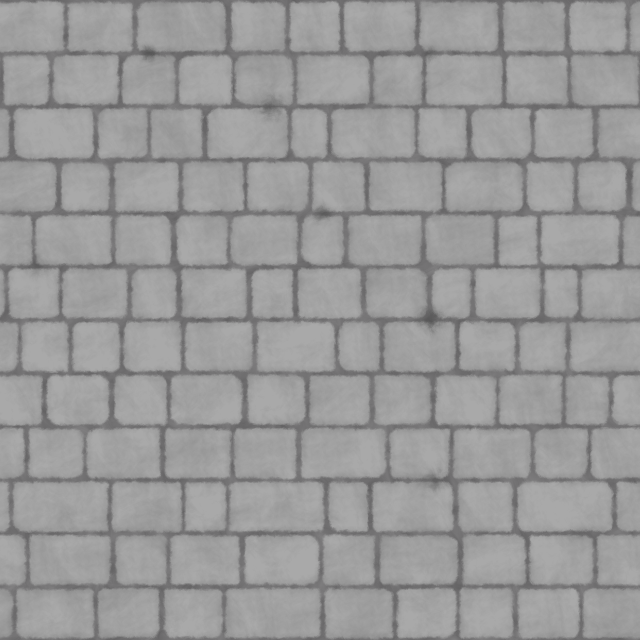
A three.js fragment shader for this texture:

```glsl
// Worn grey stone block wall: twelve courses of uneven, soft-cornered blocks with dark joints.
#define ROWS 12.0
#define WIDTH_JITTER 0.5
#define JOINT 0.0029
#define SOFT 0.0028
#define EDGE_WEAR 0.0021
#define CLOUD 0.042
#define GRAIN 0.016
#define STAIN_COLUMNS 6.0
#define STONE vec3(0.638, 0.638, 0.638)
#define MORTAR vec3(0.445, 0.441, 0.445)
#define STAIN vec3(0.30, 0.30, 0.30)

varying vec2 vUv;

float hash(vec2 p) {
  return fract(sin(dot(p, vec2(127.1, 311.7))) * 4375.85);
}

// Layered, rotated and warped sines, roughly -1 to 1
float waves(vec2 p) {
  float sum = 0.0;
  float amp = 0.5;
  for (int i = 0; i < 5; i++) {
    p = mat2(0.8, 0.6, -0.6, 0.8) * p + 0.7 * sin(p.yx * 0.9 + 1.3);
    sum += amp * sin(p.x) * sin(p.y);
    p = p * 1.8 + 2.7;
    amp *= 0.62;
  }
  return sum;
}

// Nine to eleven blocks in a course
float blockCount(float row) {
  return 9.0 + step(4.0, row) - step(11.0, row) + (row == 6.0 ? 1.0 : 0.0);
}

float jointX(float i, float row, float count) {
  return i + WIDTH_JITTER * hash(vec2(mod(i, count), row + 3.0));
}

// Signed distance to a block with its own gap on each side and radius at each corner
float blockDistance(vec2 p, vec2 halfSize, vec2 id) {
  vec2 side = sign(p);
  vec2 gap = vec2(hash(id + vec2(side.x * 0.31, 5.0)), hash(id + vec2(7.0, side.y * 0.37)));
  float worn = hash(id + side * vec2(0.23, 0.41) + 11.0);
  float radius = mix(0.005, 0.019, worn * worn);
  vec2 q = abs(p) - halfSize + JOINT + gap * gap * vec2(0.0022, 0.0012) + radius;
  return length(max(q, 0.0)) + min(max(q.x, q.y), 0.0) - radius;
}

// Scattered dark blotches centred on the bed joints
float stains(vec2 uv) {
  float bed = floor(uv.y * ROWS + 0.5);
  float column = floor(uv.x * STAIN_COLUMNS);
  float total = 0.0;
  for (int i = -1; i <= 1; i++) {
    vec2 id = vec2(column + float(i), bed);
    float x = (id.x + hash(id + 17.0)) / STAIN_COLUMNS;
    float strength = smoothstep(0.80, 1.0, hash(id + 29.0));
    float radius = mix(0.009, 0.017, hash(id + 43.0));
    vec2 offset = (uv - vec2(x, bed / ROWS)) / radius;
    offset += 0.5 * vec2(waves(uv * 170.0), waves(uv * 170.0 + 9.0));
    total += strength * exp(-dot(offset, offset));
  }
  return min(total, 1.0);
}

void main() {
  // Find the course and the block within it
  float row = min(floor(vUv.y * ROWS), ROWS - 1.0);
  float count = blockCount(row);
  float x = vUv.x * count + hash(vec2(row, 61.0));
  float i = floor(x);
  if (x < jointX(i, row, count)) i -= 1.0;
  float left = jointX(i, row, count);
  float right = jointX(i + 1.0, row, count);
  vec2 id = vec2(mod(i, count), row);

  // Block outline, nibbled by wear
  vec2 p = vec2((x - 0.5 * (left + right)) / count, vUv.y - (row + 0.5) / ROWS);
  vec2 halfSize = 0.5 * vec2((right - left) / count, 1.0 / ROWS);
  float d = blockDistance(p, halfSize, id);
  d += EDGE_WEAR * (waves(vUv * 130.0) + 0.6 * waves(vUv * 330.0 + 4.0));
  float stone = 1.0 - smoothstep(-SOFT, SOFT, d);

  // Stone face: block tone, clouds, grain and a darker rim
  float cloud = waves(vUv * 42.0 + 30.0 * hash(id + 71.0));
  float grain = waves(vUv * 260.0);
  float tone = 0.028 * (hash(id + 83.0) - 0.5) + CLOUD * cloud + GRAIN * grain;
  tone -= 0.035 * smoothstep(-0.011, 0.0, d);
  vec3 face = STONE + min(tone, 0.026);

  // Joints, then stains over everything
  vec3 mortar = MORTAR + 0.06 * waves(vUv * 75.0 + 15.0);
  vec3 color = mix(mortar, face, stone);
  color = mix(color, STAIN, 0.7 * stains(vUv));

  gl_FragColor = vec4(color, 1.0);
}
```
